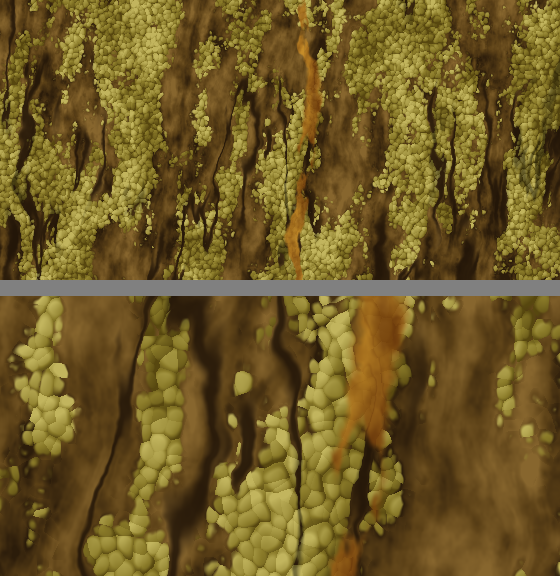
Top, the full canvas; bottom, a detail of the centre.
Write a Shadertoy shader that draws this texture.

```glsl
// Furrowed tree bark overgrown with granular yellow-green lichen and one amber resin streak.

const vec3 BARK_DARK    = vec3(0.17, 0.11, 0.04);
const vec3 BARK_MID     = vec3(0.36, 0.255, 0.09);
const vec3 BARK_LIGHT   = vec3(0.53, 0.40, 0.18);
const vec3 LICHEN_DARK  = vec3(0.34, 0.28, 0.06);
const vec3 LICHEN_MID   = vec3(0.54, 0.48, 0.16);
const vec3 LICHEN_LIGHT = vec3(0.76, 0.71, 0.37);
const vec3 CRACK_COLOR  = vec3(0.13, 0.08, 0.03);
const vec3 RESIN_DARK   = vec3(0.48, 0.26, 0.05);
const vec3 RESIN_LIGHT  = vec3(0.82, 0.58, 0.16);

const float LEAN = 0.13;             // sideways drift of the furrows per unit height
const float LICHEN_LEVEL = 0.46;     // lower values spread more lichen
const float GRAIN_SCALE = 62.0;      // lichen granules per canvas height
const float RESIN_X = 1.085;
const vec2 PLATE_SCALE = vec2(8.0, 1.7);
const vec2 FURROW_SCALE = vec2(10.0, 1.8);
const vec2 PATCH_SCALE = vec2(7.0, 2.3);
const vec2 FIBRE_SCALE = vec2(28.0, 6.0);
const vec2 LIGHT_DIR = vec2(-0.6, 0.8);

float hash(vec2 p) {
    vec3 q = fract(vec3(p.xyx) * 0.1031);
    q += dot(q, q.yzx + 33.33);
    return fract((q.x + q.y) * q.z);
}

float noise(vec2 p) {
    vec2 cell = floor(p), f = fract(p);
    f = f * f * (3.0 - 2.0 * f);
    float low = mix(hash(cell), hash(cell + vec2(1, 0)), f.x);
    float high = mix(hash(cell + vec2(0, 1)), hash(cell + vec2(1, 1)), f.x);
    return mix(low, high, f.y);
}

// Four octaves, centred on 0.5
float fbm(vec2 p) {
    float sum = 0.0, amp = 0.5333;
    for (int i = 0; i < 4; i++) {
        sum += amp * noise(p);
        p = p * 2.03 + vec2(17.3, 9.1);
        amp *= 0.5;
    }
    return sum;
}

// Nearest granule: distance to its centre, random id, slope toward the light
vec3 granule(vec2 p) {
    vec2 cell = floor(p);
    vec3 best = vec3(9.0, 0.0, 0.0);
    for (int y = -1; y <= 1; y++)
    for (int x = -1; x <= 1; x++) {
        vec2 c = cell + vec2(x, y);
        vec2 d = p - c - vec2(hash(c + 3.7), hash(c + 51.2));
        float dist = length(d);
        if (dist < best.x) best = vec3(dist, hash(c + 88.4), dot(d, LIGHT_DIR));
    }
    return best;
}

vec3 ramp(vec3 dark, vec3 mid, vec3 light, float t) {
    t = clamp(t, 0.0, 1.0) * 2.0;
    return t < 1.0 ? mix(dark, mid, t) : mix(mid, light, t - 1.0);
}

void mainImage(out vec4 fragColor, in vec2 fragCoord) {
    vec2 p = fragCoord / iResolution.y;

    // Leaning, wavering coordinates along the trunk
    vec2 q = vec2(p.x - LEAN * p.y, p.y);
    q.x += 0.14 * (fbm(p * vec2(3.0, 2.5)) - 0.5);
    q.x += 0.03 * (fbm(p * 16.0 + 5.0) - 0.5);

    // Plates lit from the upper left, split by dark furrows
    float plate = fbm(q * PLATE_SCALE);
    float relief = plate - fbm((q + 0.014 * LIGHT_DIR) * PLATE_SCALE);
    float furrow = abs(fbm(q * FURROW_SCALE + 40.0) - 0.5);
    float crackMask = smoothstep(0.42, 0.58, fbm(q * vec2(5.0, 2.2) + 71.0));
    float crack = (1.0 - smoothstep(0.008, 0.055, furrow)) * crackMask;
    crack = max(crack, 1.0 - smoothstep(0.24, 0.34, plate));

    // Bark: long fibres and small flakes
    float flakes = fbm(p * vec2(30.0, 24.0) + 23.0);
    float barkTone = 0.5 + 1.3 * (fbm(q * FIBRE_SCALE + 12.0) - 0.5)
                   + 0.9 * (flakes - 0.5) + 0.9 * (plate - 0.5) + 1.2 * relief;

    // Lichen cover with ragged, grainy borders
    vec2 grainPos = p + 0.012 * (vec2(noise(p * 40.0), noise(p * 40.0 + 31.0)) - 0.5);
    vec3 grain = granule(grainPos * vec2(1.0, 0.9) * GRAIN_SCALE);
    float cover = fbm(q * PATCH_SCALE + 9.0) + 0.45 * (fbm(p * vec2(22.0, 14.0) + 3.0) - 0.5)
                + 0.09 * (grain.y - 0.5) + 0.1 * (0.4 - grain.x) - 0.2 * crack;
    float lichen = smoothstep(-0.025, 0.025, cover - LICHEN_LEVEL);
    barkTone -= 0.2 * smoothstep(LICHEN_LEVEL - 0.09, LICHEN_LEVEL, cover);

    // Lichen tone: domed granules over softer clumps
    float lichenTone = 0.58 + 1.1 * (fbm(p * vec2(13.0, 9.0) + 60.0) - 0.5)
                     + 0.42 * (grain.y - 0.5) + 0.36 * grain.z
                     - 0.38 * smoothstep(0.38, 0.78, grain.x)
                     + 0.6 * (cover - 0.56) + 1.2 * relief;

    vec3 bark = ramp(BARK_DARK, BARK_MID, BARK_LIGHT, barkTone);
    bark = mix(bark, CRACK_COLOR, 0.85 * crack);
    vec3 moss = ramp(LICHEN_DARK, LICHEN_MID, LICHEN_LIGHT, lichenTone);
    moss *= 1.0 - 0.4 * crack;
    vec3 color = mix(bark, moss, lichen);

    // Broken resin streak running down the trunk
    float path = RESIN_X + 0.022 * sin(p.y * 6.0 - 2.6) + 0.07 * (fbm(vec2(p.y * 7.0, 4.0)) - 0.5);
    float width = 0.006 + 0.024 * noise(vec2(p.y * 6.0, 8.0));
    float edge = abs(p.x - path) + 0.03 * (flakes - 0.5);
    float resin = 1.0 - smoothstep(width * 0.6, width * 1.2, edge);
    resin *= smoothstep(0.3, 0.46, fbm(p * vec2(20.0, 9.0) + 15.0));
    vec3 amber = mix(RESIN_DARK, RESIN_LIGHT, clamp(barkTone + 0.1, 0.0, 1.0));
    color = mix(color, amber, 0.85 * resin);

    fragColor = vec4(color, 1.0);
}
```
